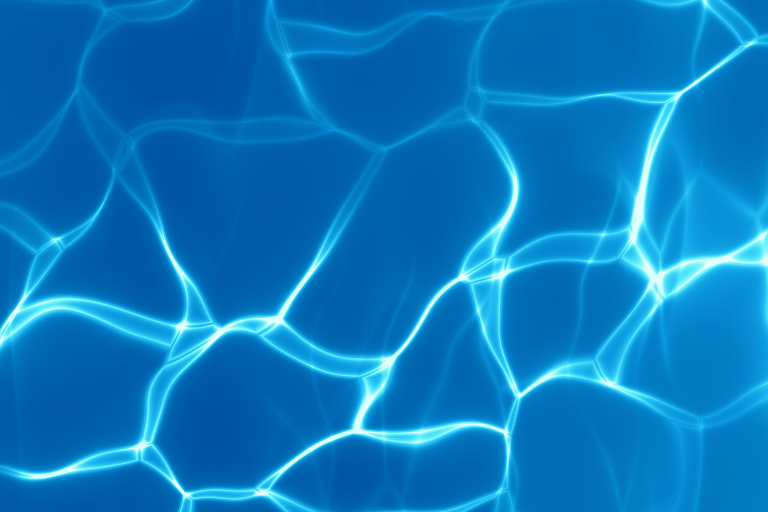
Reproduce this texture procedurally as a Shadertoy shader.

```glsl
// Sunlit pool water: folded ribbons of caustic light over deep blue.

const mat2 TURN = mat2(0.80, 0.60, -0.60, 0.80);
const mat2 DIAGONAL = mat2(0.77, 0.64, -0.64, 0.77);

// Blues from deep shade to sun glint, one step of light apart.
const vec3 BLUES[7] = vec3[7](
    vec3(0.00, 0.32, 0.63), vec3(0.00, 0.41, 0.70), vec3(0.01, 0.50, 0.78),
    vec3(0.05, 0.62, 0.88), vec3(0.15, 0.76, 0.96), vec3(0.39, 0.95, 0.99),
    vec3(0.88, 1.00, 0.98));

vec2 hash2(vec2 p) {
    vec3 h = fract(p.xyx * vec3(0.1031, 0.1030, 0.0973));
    h += dot(h, h.yzx + 33.33);
    return fract((h.xx + h.yz) * h.zy);
}

// Layered sines, roughly -1 to 1.
float waves(vec2 p, float seed) {
    float sum = 0.0, amp = 0.5;
    for (int i = 0; i < 4; i++) {
        p = TURN * p * 1.5 + seed;
        sum += amp * sin(p.x + 1.3 * sin(p.y));
        amp *= 0.55;
    }
    return sum;
}

vec2 flow(vec2 p, float seed) {
    return vec2(waves(p, seed), waves(p, seed + 5.3));
}

// Cellular noise: x is the distance to the cell border, yz names the cell.
vec3 cells(vec2 p) {
    vec2 base = floor(p), f = p - base, nearest = vec2(0.0), id = base;
    float best = 9.0;
    for (int y = -1; y <= 1; y++)
    for (int x = -1; x <= 1; x++) {
        vec2 g = vec2(x, y);
        vec2 r = g + 0.1 + 0.8 * hash2(base + g + 40.0) - f;
        if (dot(r, r) < best) {
            best = dot(r, r);
            nearest = r;
            id = base + g;
        }
    }
    float border = 9.0;
    for (int y = -2; y <= 2; y++)
    for (int x = -2; x <= 2; x++) {
        vec2 g = vec2(x, y);
        vec2 r = g + 0.1 + 0.8 * hash2(base + g + 40.0) - f;
        vec2 gap = r - nearest;
        if (dot(gap, gap) > 0.0001)
            border = min(border, dot(0.5 * (r + nearest), normalize(gap)));
    }
    return vec3(border, id);
}

// Bright thread of given width inside a soft halo.
float thread(float d, float width, float core, float halo) {
    float soft = sqrt(d * d + 0.000002);
    return core * exp(-soft / width) + halo * exp(-soft / 0.04);
}

// Sheet of light with one crisp edge and one long fading side.
float fold(float w, float crisp, float fade) {
    return exp(min(w, 0.0) / crisp - max(w, 0.0) / fade);
}

// Two copies of one web drift apart; the gap between them is a lit membrane.
float ribbons(vec2 p, vec2 stretch, float spread, float strength) {
    vec2 q = p + 0.08 * flow(p * 4.4, 1.7);
    vec2 drift = spread * flow(p * 3.4, 7.1);
    vec3 a = cells((q + drift) * DIAGONAL * stretch);
    vec3 b = cells((q - drift) * DIAGONAL * stretch);
    float unit = 0.5 * (stretch.x + stretch.y);
    float da = a.x / unit, db = b.x / unit, rim = min(da, db);
    float inside = step(0.5, distance(a.yz, b.yz)) * smoothstep(0.0, 0.004, rim);
    float membrane = inside * (1.1 + 1.2 * exp(-rim / 0.012));
    float glint = 2.0 * exp(-(da + db) / 0.014);
    return strength * (membrane + glint + thread(da, 0.005, 2.7, 0.65)
                                        + thread(db, 0.005, 2.7, 0.65));
}

// Tall fine ripples, broken into pieces.
float ripples(vec2 p, vec2 stretch, float seed) {
    vec2 q = p + vec2(0.05, 0.05) * flow(p * vec2(5.0, 5.5), seed);
    float d = cells(q * stretch + seed).x / stretch.x;
    float broken = smoothstep(-0.3, 0.5, waves(p * 3.2, seed + 2.0));
    return broken * thread(d, 0.005, 2.6, 0.6);
}

vec3 waterColor(float light) {
    vec3 c = BLUES[0] + vec3(0.0, 0.06, 0.05) * clamp(light, -1.0, 0.0);
    for (int i = 1; i < 7; i++)
        c = mix(c, BLUES[i], clamp(light - float(i - 1), 0.0, 1.0));
    return c;
}

void mainImage(out vec4 fragColor, in vec2 fragCoord) {
    vec2 p = fragCoord / iResolution.y;
    float across = fragCoord.x / iResolution.x;
    float shallow = smoothstep(0.40, 0.78, across + 0.06 * waves(p * 2.0, 3.0));

    // Broad shade and tall faint bands
    float light = mix(0.2, 1.1, shallow) + 0.5 * waves(p * 2.2, 4.2);
    light += mix(0.1, 0.35, shallow) * waves(p * vec2(7.0, 1.6), 9.4);

    // Large web, fading in places and towards the right
    float strength = 0.35 + 0.8 * smoothstep(-0.5, 0.4, waves(p * 2.6, 6.0));
    strength *= mix(1.0, 0.7, shallow);
    light += ribbons(p, vec2(2.9, 3.9), 0.042, strength);

    // Fine ripples and wispy sheets, mostly on the right
    light += mix(0.25, 0.75, shallow) * ripples(p, vec2(5.6, 1.9), 2.6);
    float sheet = fold(waves(p * vec2(5.0, 1.8), 5.9), 0.04, 0.22);
    float patchy = smoothstep(-0.4, 0.5, waves(p * 3.0, 8.3));
    light += mix(0.6, 1.5, shallow) * patchy * sheet;

    fragColor = vec4(waterColor(light), 1.0);
}
```
